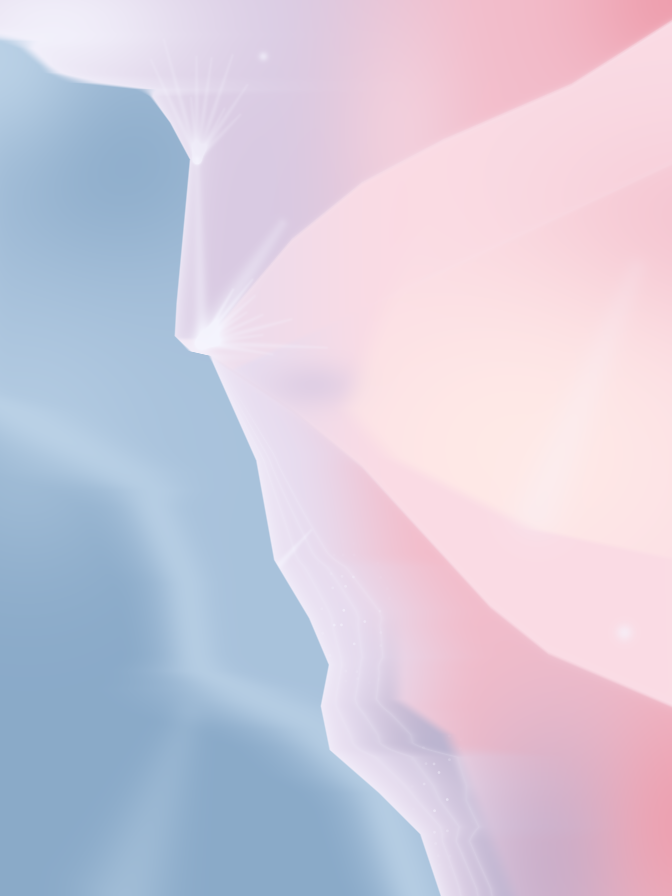
Reproduce this background procedurally as a WebGL 1 fragment shader.

```glsl
precision highp float;
// Translucent film gathered at a knot: blue haze on the left, rose light on the right.
// Bent paths outline the layers, soft glows tint them, creases and sparkles go on top.
// Space is 0.75 wide and 1 tall.
uniform vec2 u_resolution;

const vec3 SLATE = vec3(.54, .665, .785);
const vec3 HAZE = vec3(.66, .76, .86);
const vec3 PALE = vec3(.76, .845, .92);
const vec3 WHITE = vec3(.96, .96, .995);
const vec3 LAVENDER = vec3(.85, .79, .885);
const vec3 LILAC = vec3(.905, .86, .935);
const vec3 MAUVE = vec3(.75, .66, .78);
const vec3 ROSE = vec3(.95, .74, .795);
const vec3 BLUSH = vec3(.98, .86, .895);
const vec3 CORAL = vec3(.93, .61, .67);
const vec3 CREAM = vec3(1., .92, .905);
const vec2 KNOT = vec2(.225, .617);
const vec2 PLEAT = vec2(.22, .822);
const float CELL = .013;

float hash(vec2 p) { return fract(sin(dot(p, vec2(127.1, 311.7))) * 43758.545); }

// Extends a path s = (parameter, last knot, value) to value v at knot t
void to(inout vec3 s, float t, float v) {
  s.z = mix(s.z, v, clamp((s.x - s.y) / (t - s.y), 0., 1.));
  s.y = t;
}
float glow(vec2 p, float x, float y, float rx, float ry) {
  vec2 q = (p - vec2(x, y)) / vec2(rx, ry);
  return exp(-dot(q, q));
}
// Tapered soft line from a to b
float crease(vec2 p, vec2 a, vec2 b, float width) {
  vec2 ab = b - a;
  float h = clamp(dot(p - a, ab) / dot(ab, ab), 0., 1.);
  float taper = 1. - .6 * h, d = length(p - a - ab * h) / (width * taper);
  return exp(-d * d) * taper;
}
float fan(vec2 p, vec2 root, float from, float to) {
  float sum = 0.;
  for (int i = 0; i < 9; i++) {
    vec2 seed = vec2(float(i), from);
    float angle = mix(from, to, (seed.x + .6 * hash(seed)) / 9.);
    float reach = .06 + .08 * hash(seed + 3.);
    sum += .5 * crease(p, root, root + reach * vec2(cos(angle), sin(angle)), .004);
  }
  return min(sum, 1.);
}

// Upright outlines: x along y
float filmEdge(float y) {
  vec3 s = vec3(y, 0., .492);
  to(s, .069, .469); to(s, .115, .423); to(s, .163, .368); to(s, .212, .358);
  to(s, .258, .367); to(s, .31, .345); to(s, .375, .306); to(s, .486, .286);
  to(s, .603, .234); to(s, .608, .212); to(s, .625, .195); to(s, .661, .197);
  to(s, .822, .212); to(s, .863, .19); to(s, .9, .163); to(s, .908, .094);
  to(s, .919, .059); to(s, .954, .02); to(s, .97, -.08);
  return s.z;
}
float hazeFold(float y) {
  vec3 s = vec3(y, 0., .449);
  to(s, .115, .41); to(s, .186, .332); to(s, .219, .26); to(s, .251, .208);
  to(s, .349, .195); to(s, .453, .15); to(s, .56, -.05);
  return s.z;
}
float creamEdge(float y) {
  vec3 s = vec3(y, .375, .75);
  to(s, .41, .586); to(s, .49, .43); to(s, .544, .38); to(s, .75, .456);
  return s.z;
}
float stripEdge(float y) {
  vec3 s = vec3(y, 0., .573);
  to(s, .18, .5); to(s, .22, .443); to(s, .31, .443); to(s, .6, .24);
  return s.z;
}
// Veil borders: y along x
float veilTop(float x) {
  vec3 s = vec3(x, .232, .622);
  to(s, .326, .733); to(s, .404, .796); to(s, .495, .844); to(s, .638, .906); to(s, .75, .977);
  return s.z;
}
float veilBottom(float x) {
  vec3 s = vec3(x, .234, .603);
  to(s, .326, .542); to(s, .404, .479); to(s, .547, .323); to(s, .612, .271); to(s, .75, .212);
  return s.z;
}

vec3 backdrop(vec2 p) {
  float slope = (hazeFold(p.y + .02) - hazeFold(p.y - .02)) / .04;
  float g = (p.x - hazeFold(p.y)) / length(vec2(1., slope));
  vec3 c = mix(SLATE, HAZE, smoothstep(-.07, .03, g));
  c = mix(c, SLATE, .8 * glow(p, .13, .82, .15, .13));
  c = mix(c, PALE, .7 * glow(p, 0., .93, .09, .1));
  c = mix(c, PALE, .4 * glow(p, .03, .5, .12, .14));
  c = mix(c, PALE, .5 * glow(vec2(g, 0.), .012, 0., .025, 1.));
  return mix(c, PALE, .4 * crease(p, vec2(.14, 0.), vec2(.21, .2), .05));
}

vec3 film(vec2 p, float d, float strip) {
  float top = veilTop(p.x) - p.y, bottom = p.y - veilBottom(p.x);
  // Upper sheet
  vec3 c = mix(LAVENDER, ROSE, smoothstep(.29, .56, p.x));
  c = mix(c, CORAL, .9 * glow(p, .76, 1., .11, .1));
  c = mix(c, WHITE, .85 * glow(p, .06, .97, .17, .09));
  c = mix(c, BLUSH, .5 * glow(p, .45, .85, .07, .13));
  // Lower sheet and its shaded strip
  vec3 low = mix(LILAC, ROSE, smoothstep(.03, .18, d));
  low = mix(low, MAUVE, .75 * glow(p, .62, .03, .11, .17));
  low = mix(low, CORAL, .8 * glow(p, .76, .08, .08, .14));
  float shade = smoothstep(-.012, .012, strip) * smoothstep(.34, .16, p.y);
  low = mix(low, mix(MAUVE, HAZE, .4), .9 * shade * smoothstep(0., .12, d));
  c = mix(c, low, smoothstep(.003, -.003, bottom));
  // Lit veil with a cream panel
  vec3 veil = mix(LILAC, BLUSH, smoothstep(.26, .44, p.x));
  veil = mix(veil, ROSE, .8 * glow(p, .78, .74, .2, .13));
  veil = mix(veil, LAVENDER, .7 * glow(p, .35, .57, .05, .025));
  float panel = smoothstep(-.012, .025, p.x - creamEdge(p.y));
  veil = mix(veil, CREAM, .9 * panel * glow(p, .58, .5, .24, .2));
  float fold = p.y - .655 - .47 * (p.x - .404);
  veil = mix(veil, BLUSH, .35 * smoothstep(-.004, .004, fold));
  veil = mix(veil, WHITE, .3 * crease(p, vec2(.6, .43), vec2(.71, .7), .03));
  c = mix(c, veil, smoothstep(-.002, .003, top) * smoothstep(-.003, .003, bottom));
  float lines = .4 * exp(-abs(top) / .003) + .25 * exp(-abs(bottom) / .004);
  lines += .2 * exp(-abs(fold) / .003) * smoothstep(.38, .5, p.x);
  return mix(c, mix(BLUSH, WHITE, .4), lines * smoothstep(.22, .27, p.x));
}

void main() {
  vec2 p = gl_FragCoord.xy / u_resolution * vec2(.75, 1.);
  float edge = filmEdge(p.y), strip = stripEdge(p.y) - p.x;
  float slope = (filmEdge(p.y + .008) - filmEdge(p.y - .008)) / .016;
  float d = (p.x - edge) / length(vec2(1., slope));
  float blur = 1. / u_resolution.y + .006 * smoothstep(.87, .95, p.y);
  vec3 sheet = film(p, d, strip);
  // Bright rim, pleats and ribs
  sheet = mix(sheet, WHITE, .65 * exp(-max(d, 0.) / .014));
  float light = .9 * fan(p, KNOT, -.25, 1.2) + .7 * fan(p, PLEAT, .75, 2.1);
  light += .6 * crease(p, KNOT, vec2(.315, .75), .015) + .5 * crease(p, KNOT, PLEAT, .009);
  for (int i = 1; i < 4; i++) {
    float k = float(i), rib = d / max(strip + p.x - edge, .01) - .23 * k;
    light += .22 * exp(-abs(rib - .05 * sin(p.y * 17. + k)) / .035) * smoothstep(.6, .5, p.y);
  }
  light += .6 * crease(p, vec2(.312, .37), vec2(.347, .408), .004);
  // Sparkles and two light spots
  vec2 id = floor(p / CELL);
  vec2 spot = (id + .25 + .5 * vec2(hash(id), hash(id + 9.))) * CELL;
  float dots = step(.6, hash(id + 4.)) * smoothstep(.0022, .0008, length(p - spot));
  light += .6 * dots * (glow(p, .39, .31, .03, .05) + glow(p, .49, .11, .02, .05));
  light += .6 * (glow(p, .697, .294, .009, .009) + glow(p, .294, .937, .005, .005));
  sheet = mix(sheet, WHITE, clamp(light, 0., .95));
  gl_FragColor = vec4(mix(backdrop(p), sheet, smoothstep(-blur, blur, d)), 1.);
}
```
